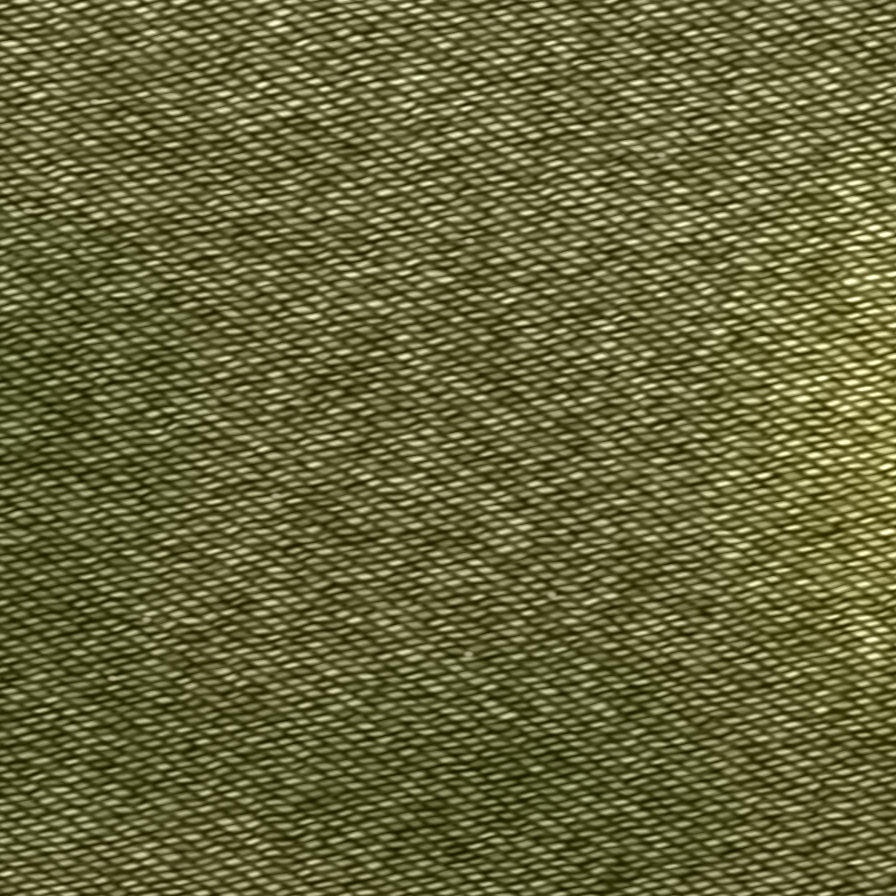
Reproduce this texture procedurally as a Shadertoy shader.

```glsl
// Olive satin-twill cloth: long thin slanted thread floats whose ends line up
// into ribs falling to the right, under soft uneven light.
// Layered sines bend the weave and shade the folds; hashes vary the threads.

const float ROWS = 108.0;       // thread rows down the canvas
const float FLOATS = 44.0;      // thread floats along each row
const float STAGGER = 0.50;     // sideways shift from row to row, in floats
const float SHEAR = 1.0;        // how far float ends lean along the ribs
const float SLANT = 0.20;       // rise of the rows to the right
const float TILT = 0.12;        // extra rise of each float inside its row
const float GAP_TONE = 0.215;   // tone between threads
const float THREAD_TONE = 0.49; // tone added on a thread crest
const float VARIATION = 0.65;   // brightness spread between floats
const float GRAIN = 0.20;       // fine fibre noise
const vec3 OLIVE_TINT = vec3(0.0, -0.008, -0.168);
const vec3 GLOW_TINT = vec3(0.03, 0.02, -0.06);
const vec3 SHADE_TINT = vec3(-0.012, 0.002, -0.005);
const vec3 LINT_COLOR = vec3(0.86, 0.84, 0.70);

float hash(vec2 p) {
    vec3 q = fract(p.xyx * vec3(0.1031, 0.1030, 0.0973));
    q += dot(q, q.yzx + 33.33);
    return fract((q.x + q.y) * q.z);
}

float valueNoise(vec2 p) {
    vec2 i = floor(p), f = fract(p);
    f = f * f * (3.0 - 2.0 * f);
    return mix(mix(hash(i), hash(i + vec2(1, 0)), f.x),
               mix(hash(i + vec2(0, 1)), hash(i + vec2(1, 1)), f.x), f.y);
}

// Soft elliptical pool of light or shade
float pool(vec2 p, vec2 center, vec2 radius) {
    vec2 d = (p - center) / radius;
    return exp(-dot(d, d));
}

// Slow bending of the weave, plus small irregularities of the yarn
vec2 warp(vec2 p) {
    vec2 slow = vec2(sin(p.y * 17.0 + 3.0 * sin(p.x * 5.0)),
                     sin(p.x * 9.0 + 2.0 * sin(p.y * 7.0)));
    vec2 yarn = vec2(valueNoise(p * 40.0), valueNoise(p * 40.0 + 77.0)) - 0.5;
    return p + 0.0015 * slow + vec2(0.005, 0.003) * yarn;
}

// Tone of the thread floats
float weave(vec2 p) {
    float v = (p.y - SLANT * p.x) * ROWS;
    float row = floor(v);
    float fy = v - row;
    float u = p.x * FLOATS + STAGGER * (row + SHEAR * (fy - 0.5))
            + 0.10 * hash(vec2(row + 300.0, 7.0));
    vec2 id = vec2(floor(u) + 200.0, row + 300.0);
    float fx = fract(u);
    float luck = hash(id);
    float size = hash(id + 91.0);

    // Rounded crest across the thread, tapered ends along it
    float center = 0.51 + TILT * (fx - 0.5) + 0.14 * (size - 0.5);
    float along = smoothstep(0.0, 0.34, fx) * smoothstep(1.0, 0.62, fx);
    float width = mix(0.46, 0.64, size) * mix(0.85, 1.0, along);
    float across = 1.0 - smoothstep(0.0, width, abs(fy - center));
    float crest = across * mix(0.22, 1.0, along);
    return GAP_TONE + THREAD_TONE * crest * (1.0 + VARIATION * (luck - 0.5));
}

// Folds and patchy wear
float folds(vec2 p) {
    float broad = sin(p.x * 6.0 + p.y * 13.0 + 1.5 * sin(p.y * 6.0));
    float narrow = sin(p.x * 17.0 + p.y * 29.0 + 2.0 * sin(p.x * 8.0));
    float patches = valueNoise(vec2(p.x * 16.0, (p.y + 0.4 * p.x) * 38.0)) - 0.5;
    return 0.018 * broad + 0.012 * narrow + 0.09 * patches;
}

// Sparse bright specks of lint
float lint(vec2 p) {
    vec2 grid = p * 14.0;
    vec2 id = floor(grid);
    vec2 spot = 0.2 + 0.6 * vec2(hash(id + 11.0), hash(id + 37.0));
    vec2 d = (fract(grid) - spot) * vec2(0.7, 1.2);
    return step(0.975, hash(id + 53.0)) * (1.0 - smoothstep(0.02, 0.075, length(d)));
}

void mainImage(out vec4 fragColor, in vec2 fragCoord) {
    vec2 uv = fragCoord / iResolution.xy;
    vec2 p = warp(uv);

    // Four samples smooth the weave
    vec2 px = 0.25 / iResolution.xy;
    float tone = 0.25 * (weave(p + px) + weave(p - px)
               + weave(p + vec2(px.x, -px.y)) + weave(p + vec2(-px.x, px.y)));
    vec2 fibre = vec2(p.x, p.y - (SLANT + 0.05) * p.x) * vec2(75.0, 270.0);
    tone += GRAIN * (valueNoise(fibre) - 0.5);

    // Light from the right, shade at the left and below
    float glow = pool(uv, vec2(1.04, 0.50), vec2(0.22, 0.30));
    float shade = pool(uv, vec2(0.0, 0.56), vec2(0.26, 0.24))
                + pool(uv, vec2(0.60, 0.13), vec2(0.30, 0.17))
                + 0.6 * pool(uv, vec2(0.0, 0.15), vec2(0.25, 0.20));
    float light = 1.0 + 0.08 * smoothstep(0.35, 0.95, uv.y)
                + 0.27 * glow - 0.16 * shade + folds(uv);
    tone *= light;

    vec3 color = vec3(tone) + OLIVE_TINT + GLOW_TINT * glow + SHADE_TINT * shade;
    color = mix(color, LINT_COLOR, 0.7 * lint(uv));
    fragColor = vec4(clamp(color, 0.0, 1.0), 1.0);
}
```
